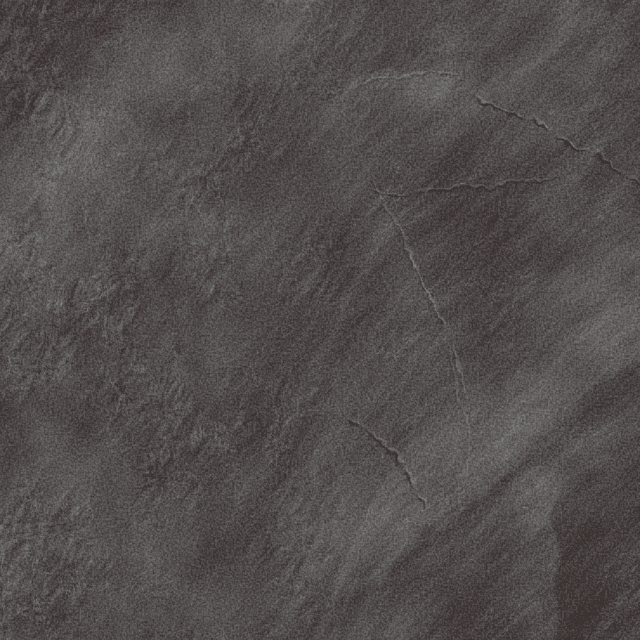
Reproduce this texture procedurally as a three.js fragment shader.

```glsl
// Dark slate slab: a fine mineral grain over broad diagonal beds, with flaky
// embossed patches on the left and a few thin cleavage veins.
// All layers add up to one tone value that blends a dark and a light grey.

#define DARK vec3(0.285, 0.262, 0.258)
#define LIGHT vec3(0.408, 0.402, 0.398)
#define BASE_TONE 0.27
#define BED_ANGLE 0.698
#define GRAIN_SCALE 235.0
#define GRAIN_AMOUNT 0.86
#define CLOUD_AMOUNT 1.0
#define STREAK_AMOUNT 0.24
#define RELIEF_AMOUNT 0.9
#define FLAKE_AMOUNT 0.6
#define VEIN_AMOUNT 1.5
#define VEIN_WIDTH 0.0017

varying vec2 vUv;

float hash(vec2 cell) {
  vec3 q = fract(cell.xyx * 0.1031);
  q += dot(q, q.yzx + 33.33);
  return fract((q.x + q.y) * q.z);
}

// Dot product of a random unit gradient with the offset from its corner
float corner(vec2 cell, vec2 offset) {
  float angle = 6.2832 * hash(cell);
  return dot(vec2(cos(angle), sin(angle)), offset);
}

float gradientNoise(vec2 p) {
  vec2 i = floor(p), f = fract(p);
  vec2 w = f * f * f * (f * (f * 6.0 - 15.0) + 10.0);
  vec2 e = vec2(1.0, 0.0);
  return mix(mix(corner(i, f), corner(i + e.xy, f - e.xy), w.x),
             mix(corner(i + e.yx, f - e.yx), corner(i + 1.0, f - 1.0), w.x), w.y);
}

float fbm(vec2 p) {
  float sum = 0.0, amp = 0.5;
  for (int k = 0; k < 4; k++) {
    sum += amp * gradientNoise(p);
    p = mat2(1.6, 1.2, -1.2, 1.6) * p + 17.3;
    amp *= 0.58;
  }
  return sum;
}

float bump(float x, float center, float width) {
  float d = (x - center) / width;
  return exp(-d * d);
}

// Thin wandering threads along the zero line of the noise
float threads(vec2 p, float width) {
  return 1.0 - smoothstep(0.0, width, abs(fbm(p)));
}

// Rough bent line from a to b: a pale lip with a dark shadow beside it
float vein(vec2 p, vec2 a, vec2 b, float bend, float shade) {
  vec2 dir = b - a;
  float len = length(dir);
  dir /= len;
  float s = dot(p - a, dir) / len;
  float d = dot(p - a, vec2(-dir.y, dir.x)) - bend * 4.0 * s * (1.0 - s);
  d += 0.012 * gradientNoise(p * 20.0) + 0.006 * gradientNoise(p * 75.0);
  float ends = smoothstep(0.0, 0.08, s) * (1.0 - smoothstep(0.9, 1.0, s));
  float broken = smoothstep(-0.5, 0.1, gradientNoise(p * 32.0 + 5.0));
  float lip = bump(d, 0.0, VEIN_WIDTH);
  float shadow = bump(d, -2.0 * VEIN_WIDTH, 1.2 * VEIN_WIDTH);
  return ends * broken * (lip - shade * shadow);
}

// Broad light and dark beds; bed.x runs along them, bed.y across
float beds(vec2 p, vec2 bed) {
  float v = bed.y + 0.08 * fbm(bed * vec2(4.0, 9.0));
  float lowerRight = smoothstep(0.3, 0.55, bed.x);
  float tone = 0.52 * bump(v, -0.25, 0.05) * lowerRight;
  tone -= 0.36 * bump(v, -0.315, 0.014) * lowerRight;
  tone -= 0.36 * (1.0 - smoothstep(-0.45, -0.37, v));
  tone += 0.30 * bump(v, 0.49, 0.07) + 0.26 * bump(v, 0.2, 0.06) * smoothstep(0.8, 1.1, bed.x);
  tone -= 0.28 * smoothstep(0.56, 0.64, v);
  tone -= 0.22 * bump(v, 0.0, 0.14) * smoothstep(0.5, 0.8, bed.x);
  // Pale lens near the top and pale patch with a crisp edge at the bottom
  float arch = p.y - 0.875 + 2.6 * (p.x - 0.64) * (p.x - 0.64) + 0.03 * fbm(p * 14.0);
  tone += 0.42 * bump(p.x, 0.61, 0.085) * smoothstep(-0.05, 0.0, arch) * (1.0 - smoothstep(0.01, 0.016, arch));
  float edge = p.x - 0.865 + 0.06 * fbm(p * 9.0);
  return tone + 0.46 * smoothstep(-0.13, -0.03, edge) * (1.0 - smoothstep(0.0, 0.008, edge))
    * (1.0 - smoothstep(0.18, 0.3, p.y));
}

float veins(vec2 p) {
  float sum = 0.45 * vein(p, vec2(0.56, 0.75), vec2(0.74, 0.37), 0.012, 0.35);
  sum += 0.30 * vein(p, vec2(0.62, 0.64), vec2(0.73, 0.25), 0.03, 0.2);
  sum += 0.50 * vein(p, vec2(0.71, 0.86), vec2(1.02, 0.70), 0.015, 1.3);
  sum += 0.45 * vein(p, vec2(0.57, 0.70), vec2(0.88, 0.73), -0.008, 1.1);
  sum += 0.50 * vein(p, vec2(0.54, 0.35), vec2(0.67, 0.20), 0.018, 1.2);
  sum += 0.25 * vein(p, vec2(0.535, 0.50), vec2(0.56, 0.33), 0.004, 0.4);
  return sum + 0.40 * vein(p, vec2(0.50, 0.85), vec2(0.73, 0.88), 0.016, 0.6);
}

void main() {
  vec2 p = vUv;
  float c = cos(BED_ANGLE), s = sin(BED_ANGLE);
  vec2 bed = vec2(c * p.x + s * p.y, c * p.y - s * p.x);
  float left = 1.0 - smoothstep(0.3, 0.65, p.x);

  // Beds, clouds and ragged mottling
  float tone = BASE_TONE + beds(p, bed) + CLOUD_AMOUNT * fbm(p * 4.0 + 3.0);
  tone += 0.65 * fbm(mix(bed * vec2(8.0, 22.0), p * vec2(20.0, 13.0), left));

  // Fine layering and scratches along the beds, strongest on the right
  vec2 wavy = bed + vec2(0.0, 0.012 * gradientNoise(p * 7.0));
  float streaks = 0.6 * gradientNoise(wavy * vec2(5.0, 55.0)) + gradientNoise(wavy * vec2(11.0, 130.0));
  tone += STREAK_AMOUNT * mix(1.0, 0.3, left) * streaks;
  float scratched = smoothstep(0.05, 0.3, gradientNoise(bed * vec2(7.0, 16.0) + 4.0));
  tone += 0.4 * scratched * threads(wavy * vec2(12.0, 48.0), 0.05);

  // Embossed relief and upright flakes, lit from the upper left
  float patches = smoothstep(-0.1, 0.15, fbm(p * vec2(7.0, 5.0) + 9.0)) * mix(0.25, 1.0, left);
  vec2 rock = p * vec2(62.0, 44.0) + 2.0 * gradientNoise(p * 18.0);
  float relief = fbm(rock + vec2(-0.2, 0.2)) - fbm(rock);
  tone -= RELIEF_AMOUNT * (0.4 + 1.5 * patches) * relief;
  float gaps = smoothstep(0.0, 0.25, gradientNoise(p * 30.0 + 8.0));
  tone += FLAKE_AMOUNT * patches * gaps * threads(p * vec2(36.0, 19.0) + 31.0, 0.06);

  // Veins, then two sizes of mineral grain
  tone += VEIN_AMOUNT * veins(p);
  float grain = 0.8 * gradientNoise(p * GRAIN_SCALE) + gradientNoise(p * GRAIN_SCALE * 1.57 + 40.0);
  tone += GRAIN_AMOUNT * grain;
  gl_FragColor = vec4(mix(DARK, LIGHT, clamp(tone, -0.45, 1.6)), 1.0);
}
```
